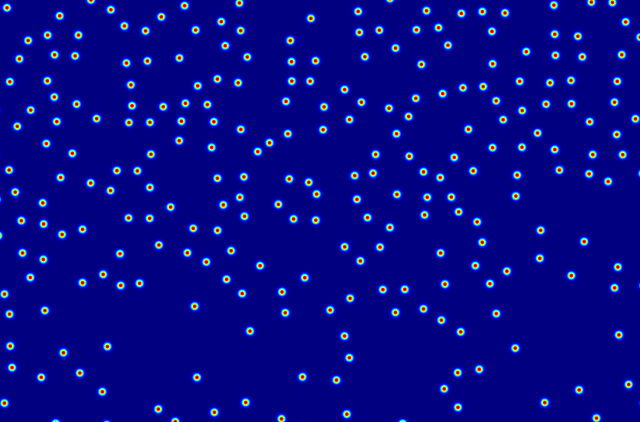
A Shadertoy shader for this pattern:

```glsl
// Scattered small Gaussian spots in a rainbow heat palette on deep navy.

const vec2  CELL = vec2(0.079, 0.056);  // grid cell, in canvas heights
const float SPOT_SIGMA = 0.0056;        // Gaussian width of a spot
const float MIN_GAP = 0.05;             // distance below which spots repel
const float MAX_PUSH = 0.03;

vec3 hash3(vec2 p) {
    vec3 q = fract(vec3(p.xyx + 57.0) * vec3(0.1031, 0.1030, 0.0973));
    q += dot(q, q.yxz + 33.33);
    return fract((q.xxy + q.yzz) * q.zyx);
}

// Share of occupied cells: sparser towards the bottom.
float occupancy(float height) {
    return mix(0.46, 0.90, smoothstep(0.1, 0.6, height));
}

// Jittered position in xy, presence (0 or 1) in z.
vec3 seedPoint(vec2 cell) {
    vec3 h = hash3(cell);
    vec2 pos = (cell + 0.04 + 0.92 * h.xy) * CELL;
    return vec3(pos, step(h.z, occupancy(pos.y)));
}

// Push a seed away from neighbours that are too close.
vec2 relaxedPosition(vec2 cell, vec2 pos) {
    vec2 push = vec2(0.0);
    for (int j = -1; j <= 1; j++) {
        for (int i = -1; i <= 1; i++) {
            if (i == 0 && j == 0) continue;
            vec3 other = seedPoint(cell + vec2(i, j));
            vec2 away = pos - other.xy;
            float dist = max(length(away), 1e-4);
            push += other.z * away / dist * 0.5 * max(MIN_GAP - dist, 0.0);
        }
    }
    float len = length(push);
    return pos + push * min(1.0, MAX_PUSH / max(len, 1e-4));
}

// Strongest Gaussian among the surrounding spots.
float spotField(vec2 p, float sigma) {
    vec2 home = floor(p / CELL);
    float field = 0.0;
    for (int j = -1; j <= 1; j++) {
        for (int i = -1; i <= 1; i++) {
            vec2 cell = home + vec2(i, j);
            vec3 seed = seedPoint(cell);
            if (seed.z < 0.5) continue;
            vec2 d = p - relaxedPosition(cell, seed.xy);
            field = max(field, exp(-dot(d, d) / (2.0 * sigma * sigma)));
        }
    }
    return field;
}

// Navy, blue, cyan, yellow, red, dark red.
vec3 heatPalette(float v) {
    return clamp(1.5 - abs(4.0 * v - vec3(3.0, 2.0, 1.0)), 0.0, 1.0);
}

void mainImage(out vec4 fragColor, in vec2 fragCoord) {
    vec2 p = fragCoord / iResolution.y;
    fragColor = vec4(heatPalette(spotField(p, SPOT_SIGMA)), 1.0);
}
```
